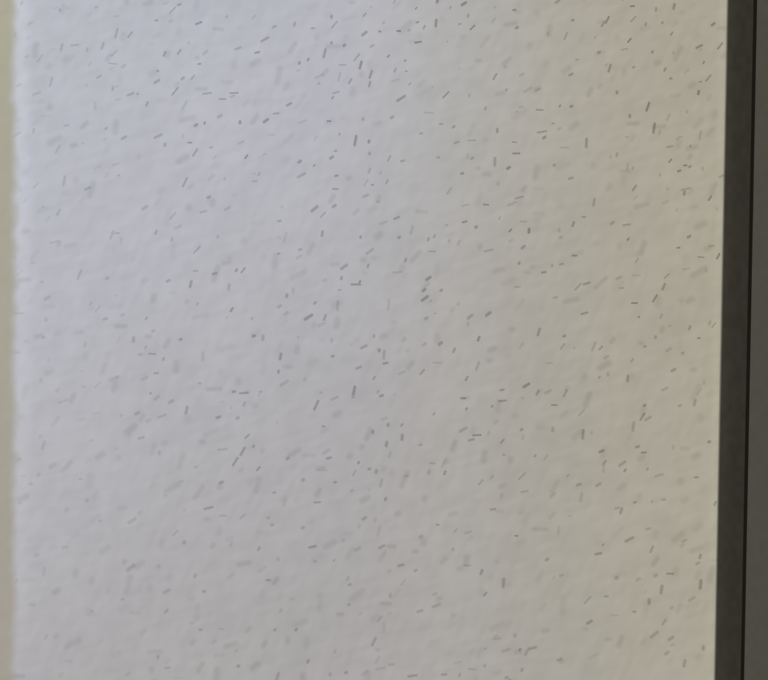
This texture is drawn by a WebGL 2 fragment shader. Its source:

```glsl
#version 300 es
precision highp float;
uniform vec2 u_resolution;
out vec4 fragColor;

#define FLECK_CELL 0.021
#define FLECK_LENGTH 0.0052
#define FLECK_WIDTH 0.0021
#define FLECK_DARKNESS 0.17
#define SMUDGE_DARKNESS 0.045
#define GRAIN 0.018
#define COOL vec3(0.722, 0.728, 0.762)
#define NEUTRAL vec3(0.664, 0.652, 0.650)
#define WARM vec3(0.664, 0.644, 0.582)
#define FRAME vec3(0.200, 0.190, 0.160)
#define GROOVE vec3(0.100, 0.092, 0.070)
#define SIDE vec3(0.300, 0.290, 0.258)

vec3 hash3(vec2 p) {
    vec3 q = fract(p.xyx * vec3(0.1031, 0.1030, 0.0973));
    q += dot(q, q.yxz + 33.33);
    return fract((q.xxy + q.yzz) * q.zyx);
}

float valueNoise(vec2 p) {
    vec2 i = floor(p), f = fract(p);
    f = f * f * (3.0 - 2.0 * f);
    float low = mix(hash3(i).x, hash3(i + vec2(1, 0)).x, f.x);
    float high = mix(hash3(i + vec2(0, 1)).x, hash3(i + vec2(1, 1)).x, f.x);
    return mix(low, high, f.y);
}

float segmentDistance(vec2 p, vec2 dir, float halfLength) {
    return length(p - dir * clamp(dot(p, dir), -halfLength, halfLength));
}

// Short soft dashes, one candidate per cell, leaning up to the right
float flecks(vec2 p, float cell, float seed, float density, float blur) {
    vec2 home = floor(p / cell);
    float ink = 0.0;
    for (int y = -1; y <= 1; y++) {
        for (int x = -1; x <= 1; x++) {
            vec2 id = home + vec2(x, y);
            vec3 place = hash3(id + seed);
            vec3 shape = hash3(id + seed + 71.7);
            float angle = mix(0.3, 1.15, step(0.5, shape.x)) + (shape.y - 0.5) * 0.8;
            float size = cell / FLECK_CELL;
            float halfLength = FLECK_LENGTH * size * mix(0.15, 1.25, shape.z * shape.z);
            float d = segmentDistance(p - (id + place.xy) * cell, vec2(cos(angle), sin(angle)), halfLength);
            float width = FLECK_WIDTH * size * mix(0.7, 1.2, shape.y);
            float mark = 1.0 - smoothstep(width * 0.1, width * blur, d);
            float strength = mix(0.25, 1.0, fract(place.z * 17.3 + shape.x));
            ink = max(ink, mark * strength * step(place.z, density));
        }
    }
    return ink;
}

void main() {
    vec2 uv = gl_FragCoord.xy / u_resolution;
    vec2 p = gl_FragCoord.xy / u_resolution.y;

    // Board lit coolly from the upper left, warming to the right
    float coolness = smoothstep(0.0, 1.0, 0.35 + 0.85 * uv.y - 0.75 * uv.x);
    vec3 color = mix(NEUTRAL, COOL, coolness);
    color = mix(color, WARM, smoothstep(0.4, 0.92, uv.x + 0.06 * (uv.y - 0.5)));

    // Faint mottling, stretched along the two fleck directions
    vec2 shallow = mat2(0.95, -0.3, 0.3, 0.95) * p;
    vec2 steep = mat2(0.42, -0.91, 0.91, 0.42) * p;
    float mottling = valueNoise(shallow * vec2(40.0, 130.0)) + valueNoise(steep * vec2(45.0, 130.0) + 9.0);
    color += GRAIN * (mottling - 1.0);
    color += 0.012 * (valueNoise(p * 9.0) - 0.5);

    // Flecks: denser and crisper towards the top and right
    float focus = smoothstep(0.0, 1.0, 0.1 + 0.7 * uv.y + 0.3 * uv.x);
    float patches = mix(0.6, 1.3, valueNoise(p * 11.0 + 4.0));
    float density = mix(0.18, 0.44, focus) * patches;
    float blur = mix(2.0, 1.45, focus);
    float fine = flecks(p, FLECK_CELL, 13.0, density, blur);
    float smudge = flecks(p + 0.37, FLECK_CELL * 1.6, 131.0, 0.55, 2.2);
    float leftFade = mix(0.45, 1.0, smoothstep(0.02, 0.35, uv.x));
    color -= vec3(1.0, 0.99, 0.96) * fine * FLECK_DARKNESS * mix(0.55, 1.0, focus) * leftFade;
    color -= smudge * SMUDGE_DARKNESS;

    // Worn cream border with a pale ridge on the left
    float border = uv.x + 0.007 * (valueNoise(p * vec2(30.0, 55.0)) - 0.5);
    float ridge = exp(-pow((border - 0.028) / 0.012, 2.0));
    color += ridge * mix(0.008, 0.045, uv.y);
    vec3 cream = mix(vec3(0.635, 0.612, 0.575), vec3(0.672, 0.662, 0.588), uv.y);
    color = mix(cream + 0.5 * GRAIN * (mottling - 1.0), color, smoothstep(0.010, 0.026, border));

    // Slanted dark frame, groove and side face on the right
    float edge = uv.x - mix(0.930, 0.947, uv.y);
    color += vec3(0.015, 0.018, 0.008) * exp(-pow((edge + 0.006) / 0.004, 2.0));
    float frameGrain = 0.02 * (valueNoise(p * vec2(150.0, 90.0)) - 0.5);
    vec3 frame = FRAME + frameGrain + 0.025 * smoothstep(0.022, 0.0, edge);
    color = mix(color, frame, smoothstep(-0.002, 0.003, edge));
    vec3 side = SIDE + frameGrain * 0.6;
    color = mix(color, side, smoothstep(0.036, 0.039, edge));
    color = mix(color, GROOVE, 1.0 - smoothstep(0.001, 0.0035, abs(edge - 0.0365)));

    fragColor = vec4(color, 1.0);
}
```
